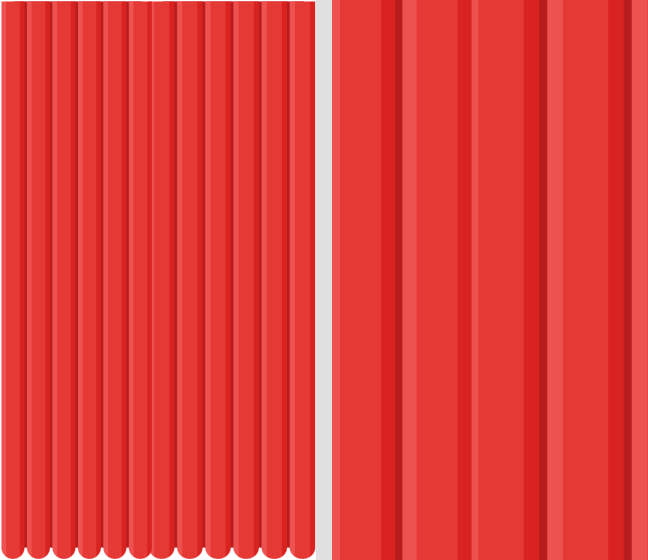
Left: the whole. Right: its middle third, enlarged.
Write a Shadertoy shader that draws this pattern.

```glsl
const float FOLDS = 6.0;        // folds in each curtain panel
const float FOLD_WIDTH = 0.905; // all fold marks are fractions of the pitch
const float LIGHT_END = 0.185;
const float SHADE_START = 0.722;
const float TOP = 0.9974;
const float HEM = 0.0221;       // height where the rounded ends begin
const float HEM_DROP = 0.0201;

const vec3 PAPER = vec3(1.0);
const vec3 LIGHT = vec3(0.935, 0.322, 0.312);
const vec3 CLOTH = vec3(0.898, 0.222, 0.208);
const vec3 SHADE = vec3(0.85, 0.137, 0.127);
const vec3 CREASE = vec3(0.72, 0.113, 0.113);

// Antialiased step upward at the given edge
float rise(float edge, float x, float blur) {
    return clamp((x - edge) / blur + 0.5, 0.0, 1.0);
}

float band(float start, float end, float x, float blur) {
    return rise(start, x, blur) * (1.0 - rise(end, x, blur));
}

// Straight strip with a half-elliptic lower end
float foldMask(float across, float y) {
    float halfWidth = 0.5 * FOLD_WIDTH;
    vec2 p = vec2(across / halfWidth - 1.0, min((y - HEM) / HEM_DROP, 0.0));
    float d = length(p) - 1.0;
    return clamp(0.5 - d / max(fwidth(d), 1e-5), 0.0, 1.0);
}

vec3 foldColor(float across, float blur) {
    vec3 color = mix(LIGHT, CLOTH, rise(LIGHT_END, across, blur));
    return mix(color, SHADE, rise(SHADE_START, across, blur));
}

// Lays one pleated panel over the colour below it
vec3 drawPanel(vec3 below, vec2 uv, vec2 pixel, float left, float pitch) {
    float x = (uv.x - left) / pitch;
    float blur = pixel.x / pitch;

    // Cells meet in the middle of each crease
    float cell = floor(x + 0.5 * (1.0 - FOLD_WIDTH));
    float across = x - clamp(cell, 0.0, FOLDS - 1.0);

    float backing = band(0.5, FOLDS - 0.5, x, blur) * band(HEM, TOP, uv.y, pixel.y);
    float cloth = foldMask(across, uv.y) * (1.0 - rise(TOP, uv.y, pixel.y));
    vec3 color = mix(below, CREASE, backing);
    return mix(color, foldColor(across, blur), cloth);
}

void mainImage(out vec4 fragColor, in vec2 fragCoord) {
    vec2 pixel = 1.0 / iResolution.xy;
    vec2 uv = fragCoord * pixel;

    // The narrower left panel overlaps the right one
    vec3 color = drawPanel(PAPER, uv, pixel, 0.4713, 0.0891);
    color = drawPanel(color, uv, pixel, 0.0046, 0.0806);
    fragColor = vec4(color, 1.0);
}
```
